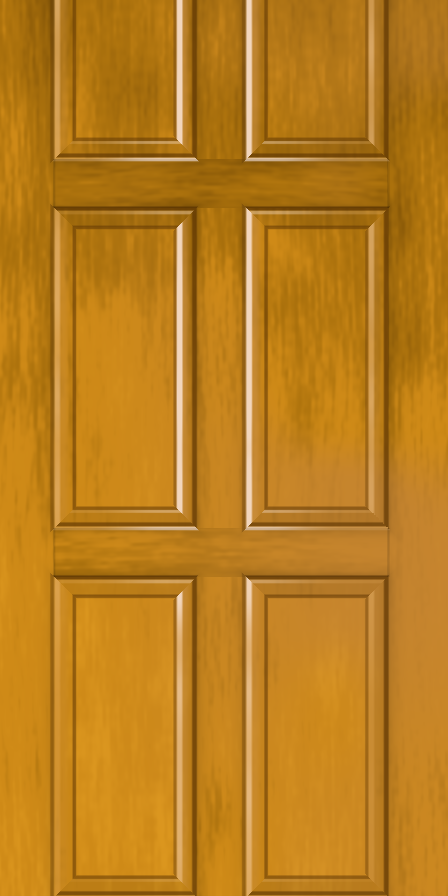
This texture is drawn by a Shadertoy shader. Its source:

```glsl
// Varnished wooden door: two columns of raised panels repeating down the height.
// A box distance per panel drives the bevel and its edge lines, lit from the left;
// stretched value noise makes the grain, upright on stiles and panels, level on rails.

float hash(vec2 p) {
    return fract(sin(dot(p, vec2(127.1, 311.7))) * 43758.5453);
}

float noise(vec2 p) {
    vec2 i = floor(p), f = fract(p);
    f = f * f * (3.0 - 2.0 * f);
    return mix(mix(hash(i), hash(i + vec2(1, 0)), f.x),
               mix(hash(i + vec2(0, 1)), hash(i + vec2(1, 1)), f.x), f.y);
}

// Signed wood figure around zero; fibres run along y
float grain(vec2 p, float seed) {
    p += seed * vec2(7.3, 3.1);
    p.x += 0.02 * noise(p * vec2(5.0, 2.5));
    float broad = noise(p * vec2(10.0, 1.3)) - 0.5;
    float streak = noise(p * vec2(42.0, 4.0)) - 0.5;
    float fibre = noise(p * vec2(130.0, 16.0)) - 0.5;
    float fleck = noise(p * vec2(110.0, 60.0)) - 0.5;
    float blotch = noise(p * vec2(6.0, 7.0)) - 0.5;
    return 0.42 * broad + 0.24 * streak + 0.28 * fibre + 0.14 * fleck + 0.34 * blotch;
}

// Line with a solid core and soft flanks, half width w, centred at c
float line(float t, float c, float w) {
    w = max(w, 1.2 / iResolution.x);
    return 1.0 - smoothstep(0.3 * w, w, abs(t - c));
}

void mainImage(out vec4 fragColor, in vec2 fragCoord) {
    vec2 p = fragCoord / iResolution.xy * vec2(1.0, 2.0);
    float px = 1.0 / iResolution.x;

    // Panel cell: two columns, rows without end
    vec2 pitch = vec2(0.428, 0.8235);
    vec2 cell = floor((p - vec2(0.280, 0.355)) / pitch + 0.5);
    cell.x = clamp(cell.x, 0.0, 1.0);
    vec2 q = p - vec2(0.280, 0.355) - cell * pitch;
    vec2 edge = abs(q) - vec2(0.158, 0.357);
    float depth = -max(edge.x, edge.y);
    float inside = smoothstep(-px, px, depth);
    float field = smoothstep(-px, px, depth - 0.042);
    bool upright = edge.x > edge.y;

    // Boards: panels, stiles and the rails between the outer stiles
    bool rail = edge.y > 0.0 && p.x > 0.121 && p.x < 0.867;
    float board = rail ? 20.0 + floor((p.y - 0.355) / pitch.y)
                : depth > 0.0 ? 1.0 + cell.x + 2.0 * cell.y
                : 40.0 + floor(p.x * 3.0);
    float figure = grain(rail ? p.yx : p, board);

    // Varnish tone: lighter toward the bottom, dimmer on the rails
    float tone = 1.0 - 0.62 * smoothstep(0.45, 1.9, p.y) + 1.15 * figure;
    tone += 0.16 * (hash(vec2(board, 4.0)) - 0.5) + 0.08 * field;
    tone -= rail ? 0.24 : 0.0;
    vec3 wood = mix(vec3(0.54, 0.35, 0.03), vec3(0.68, 0.45, 0.05), smoothstep(-0.35, 0.4, tone));
    wood = mix(wood, vec3(0.81, 0.54, 0.09), smoothstep(0.3, 0.85, tone));
    wood = mix(wood, vec3(0.88, 0.61, 0.13), 0.75 * smoothstep(0.9, 1.5, tone));

    // Pale sheen in patches, mostly on the right and at mid height
    float sheen = smoothstep(0.3, 0.75, noise(p * vec2(4.0, 2.5) + 5.0));
    sheen *= smoothstep(0.1, 0.9, p.x) * (1.0 - 0.6 * smoothstep(0.4, 1.0, abs(p.y - 1.1)));
    wood = mix(wood, vec3(0.76, 0.51, 0.22), 0.7 * sheen);

    // Light and dark lines of the bevel, by the side they belong to
    float bevel = inside * (1.0 - field);
    float light = 0.0, dark = 0.0, halo = 0.0;
    if (upright && q.x < 0.0) {
        light = line(depth, 0.006, 0.0095);
        halo = line(depth, 0.012, 0.024);
        dark = 0.75 * line(depth, 0.044, 0.006) + 0.5 * line(depth, -0.006, 0.006);
    } else if (upright) {
        light = line(depth, 0.037, 0.0095);
        halo = line(depth, 0.033, 0.022);
        dark = 0.95 * line(depth, 0.004, 0.008) + 0.55 * line(depth, 0.047, 0.006);
    } else if (q.y > 0.0) {
        light = 0.4 * line(depth, 0.010, 0.006);
        dark = 0.95 * line(depth, 0.001, 0.007) + 0.75 * line(depth, 0.043, 0.006);
    } else {
        light = 0.8 * line(depth, -0.001, 0.006) + 0.4 * line(depth, 0.037, 0.005);
        dark = 0.85 * line(depth, 0.008, 0.007) + 0.7 * line(depth, 0.044, 0.006);
    }
    wood *= 1.0 - (upright && q.x < 0.0 ? 0.03 : 0.09) * bevel;

    // Glare is strongest beside the centre stile and weakens low down
    float glare = mix(0.6, 1.15, 1.0 - smoothstep(0.1, 0.3, abs(p.x - 0.48)));
    glare *= mix(0.6, 1.0, smoothstep(0.3, 0.95, p.y));
    glare *= 0.8 + 0.35 * noise(p * vec2(4.0, 9.0));
    wood = mix(wood, vec3(0.80, 0.57, 0.27), 0.5 * halo * glare);
    wood = mix(wood, vec3(0.37, 0.21, 0.01), 0.75 * clamp(dark, 0.0, 1.0));
    vec3 shine = mix(vec3(0.90, 0.66, 0.33), vec3(0.95, 0.84, 0.74), clamp(glare * 1.6 - 0.6, 0.0, 1.0));
    wood = mix(wood, shine, clamp(light * glare, 0.0, 1.0));

    // Soft shade around each recess and fine joints at the rail ends
    wood *= 1.0 - 0.14 * (1.0 - inside) * exp(min(depth, 0.0) * 70.0);
    float joint = line(p.x, 0.121, 0.004) + line(p.x, 0.867, 0.004);
    wood *= 1.0 - 0.12 * joint * step(0.0, edge.y);

    fragColor = vec4(wood, 1.0);
}
```
